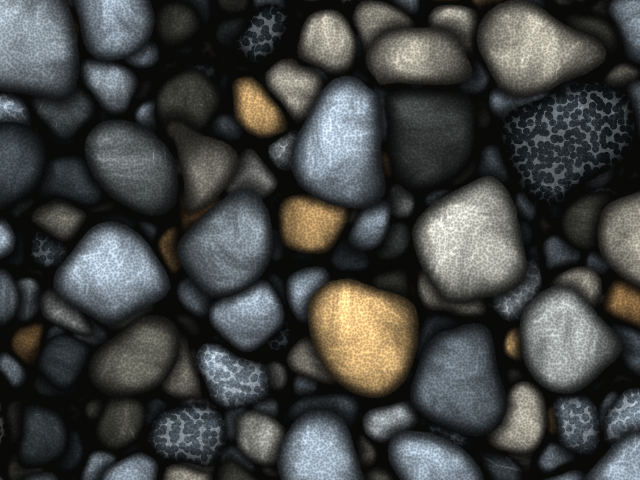
Reproduce this texture procedurally as a Shadertoy shader.

```glsl
// Wet grey river pebbles of mixed sizes, heaped with dark gaps between them.

vec3 hash3(vec2 p) {
    vec3 q = fract(p.xyx * vec3(.1031, .1030, .0973));
    q += dot(q, q.yxz + 33.33);
    return fract((q.xxy + q.yzz) * q.zyx);
}

mat2 rotation(float a) {
    return mat2(cos(a), sin(a), -sin(a), cos(a));
}

// Warped, layered sines: soft mottling in about -1..1
float waves(vec2 p) {
    float sum = 0., amp = .6;
    for (int i = 0; i < 5; i++) {
        p = rotation(.9) * p * 1.8 + 1.7;
        p += .7 * sin(p.yx * 1.1);
        sum += amp * sin(p.x) * sin(p.y);
        amp *= .68;
    }
    return sum;
}

// Cellular noise: distance to the nearest point
float cells(vec2 p) {
    vec2 base = floor(p);
    float nearest = 2.;
    for (int k = 0; k < 9; k++) {
        vec2 cell = base + vec2(k % 3, k / 3) - 1.;
        nearest = min(nearest, length(p - cell - hash3(cell).xy));
    }
    return nearest;
}

float smoothMax(float a, float b, float k) {
    float h = max(k - abs(a - b), 0.) / k;
    return max(a, b) + h * h * k * .25;
}

// Mineral colour of one stone; dome is 0 at the rim and 1 on the top
vec3 stoneColor(vec2 p, vec3 id, float dome, float warmth) {
    vec2 q = p + id.xy * 9.;
    float mottle = waves(q * 13.);
    float grain = cells(q * 170.);

    vec3 col = mix(vec3(.19, .20, .20), vec3(.58, .59, .60), smoothstep(.05, .85, id.x));
    col *= mix(vec3(.93, 1., 1.06), vec3(1.05, 1.01, .91), smoothstep(.4, .8, id.y));
    if (id.z < warmth) col = mix(vec3(.46, .35, .22), vec3(.76, .63, .43), id.x);

    // Dry pale patch on the top, mottling and fine grain
    float dry = smoothstep(.1, .8, dome + .35 * mottle - .25);
    col *= .82 + .34 * dry + .12 * mottle;
    col *= .82 + .42 * grain;

    // Some stones carry thin veins, a few are flecked
    float vein = 1. - smoothstep(.0, .07, abs(waves(q * 8. + 4.) - .15));
    col += .13 * vein * step(.62, id.z) * smoothstep(-.2, .5, mottle);
    float fleck = smoothstep(.45, .65, cells(q * 75.)) - .3;
    return col + .22 * fleck * step(.9, id.z);
}

// One layer of scattered stones, painted over what lies below
void layStones(inout vec3 col, vec2 p, float size, float fill, float light, float seed) {
    vec2 q = p / size + seed * .37;
    vec2 base = floor(q), offset = vec2(0.);
    vec3 id = vec3(0.);
    float first = 9., second = 9.;

    for (int k = 0; k < 9; k++) {
        vec2 cell = base + vec2(k % 3, k / 3) - 1.;
        vec3 place = hash3(cell + seed);
        vec3 form = hash3(cell + seed + 57.);
        if (place.z > fill) continue;

        vec2 toCenter = q - cell - .5 - (place.xy - .5) * .6;
        vec2 d = rotation(form.x * 6.283) * toCenter;
        d += .055 * sin(d.yx * 5.5 + place.xy * 6.283);
        vec2 axes = vec2(.64, mix(.39, .6, form.y)) * mix(.7, 1., form.z);
        vec2 e = pow(abs(d / axes) + 1e-4, vec2(2.5));
        float dist = (pow(e.x + e.y, .4) - 1.) * axes.y;

        if (dist < first) {
            second = first;
            first = dist;
            offset = toCenter;
            id = hash3(cell + seed + 113.);
        } else {
            second = min(second, dist);
        }
    }

    // Neighbours press against each other with rounded corners
    float edge = smoothMax(first, (first - second) * .5 + .02, .13);
    float dist = edge * size + .0012 * waves(p * 30.);

    // Contact shadow, then the lit stone
    col *= mix(.22, 1., smoothstep(-.004, .03, dist));
    float dome = 1. - pow(1. - clamp(-edge / .36, 0., 1.), 2.);
    float shade = mix(.24, 1., smoothstep(0., .62, dome));
    shade *= 1. + dot(offset, vec2(-.1, .45));
    vec3 stone = stoneColor(p, id, dome, .06) * shade * light;
    col = mix(col, stone, 1. - smoothstep(-.002, .002, dist));
}

void mainImage(out vec4 fragColor, in vec2 fragCoord) {
    vec2 p = fragCoord / iResolution.y;

    // Dark wet grit, then small, middle and large stones
    vec3 col = vec3(.085, .082, .07) * (.5 + cells(p * 60.));
    layStones(col, p, .088, 1., .68, 11.);
    layStones(col, p, .138, .8, .95, 29.);
    layStones(col, p, .225, .52, 1.06, 47.);

    col = max(col, vec3(.035, .035, .03));
    fragColor = vec4(col, 1.);
}
```
